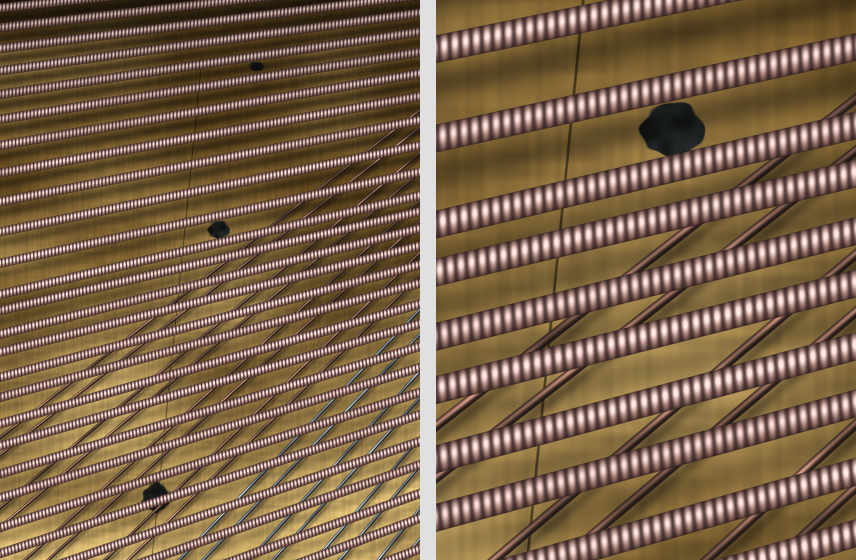
Left: the whole. Right: its middle third, enlarged.
This pattern is drawn by a Shadertoy shader. Its source:

```glsl
// Lengths are fractions of the canvas height, measured down from the top left
const float WIDTH = 0.75;
const int SINGLES = 13;            // evenly fanned wires at the top
const int WIRES = 30;              // singles followed by pairs
const int THIN_STRINGS = 16;       // steep strings underneath, in pairs
const int FIRST_STEEL = 8;
const int HOLES = 3;
const float WIRE_RADIUS = 0.0081;
const float COIL_PITCH = 0.0065;
const float COIL_LEAN = 0.22;
const float THIN_RADIUS = 0.0028;
const float SHADOW_DROP = 0.020;
const float SHADOW_BLUR = 0.010;
const vec3 GROOVE = vec3(0.16, 0.10, 0.10);
const vec3 COPPER = vec3(0.64, 0.48, 0.43);
const vec3 SHINE = vec3(1.0, 0.89, 0.88);
const vec3 BOARD_DIM = vec3(0.42, 0.31, 0.13);
const vec3 BOARD_LIT = vec3(0.88, 0.75, 0.46);
const vec3 STEEL = vec3(0.62, 0.68, 0.74);
const vec3 THIN_COPPER = vec3(0.68, 0.49, 0.42);
const vec3 HOLE = vec3(0.08, 0.10, 0.11);

float hash(vec2 p) {
    vec3 q = fract(p.xyx * vec3(0.1031, 0.1030, 0.0973));
    q += dot(q, q.yzx + 33.33);
    return fract((q.x + q.y) * q.z);
}

float noise(vec2 p) {
    vec2 c = floor(p), f = fract(p);
    f = f * f * (3.0 - 2.0 * f);
    return mix(mix(hash(c), hash(c + vec2(1, 0)), f.x),
               mix(hash(c + vec2(0, 1)), hash(c + vec2(1, 1)), f.x), f.y);
}

// Soft coverage of a shape from its signed distance
float cover(float d, float px) { return smoothstep(0.75 * px, -0.75 * px, d); }

// Distance along (x) and below (y) a line through a point with a given slope
vec2 lineSpace(vec2 p, vec2 origin, float slope) {
    vec2 dir = normalize(vec2(1.0, slope)), q = p - origin;
    return vec2(dot(q, dir), dir.x * q.y - dir.y * q.x);
}

// Heights of wire i at the left and right edges
vec2 wireEnds(int i) {
    if (i < SINGLES) {
        float n = float(i - 2);
        return vec2(0.0143, -0.0651) + n * vec2(0.0339, 0.0260) + n * n * vec2(0.00117, 0.00112);
    }
    int j = i - SINGLES;
    float k = float(j / 2), second = float(j % 2);
    return vec2(0.526, 0.349) + k * vec2(0.0677, 0.0560) + k * k * vec2(0.0031, 0.00286)
         + second * (0.0286 + k * vec2(0.0036, 0.0022));
}

// Round wire wrapped in a tight copper coil
vec3 coilColor(vec2 w, float seed, float px) {
    float v = clamp(w.y / WIRE_RADIUS, -1.0, 1.0);
    float phase = w.x / COIL_PITCH + COIL_LEAN * v + seed;
    float detail = 1.0 - smoothstep(0.5, 1.0, px / COIL_PITCH);
    float ridge = 0.54 + 0.46 * detail * cos(6.28319 * phase);
    float roundness = sqrt(1.0 - v * v);
    float shine = exp(-pow((v + 0.15) / 0.5, 2.0));
    float wear = 0.8 + 0.35 * noise(vec2(w.x * 9.0, seed * 90.0)) + 0.12 * seed;
    vec3 c = mix(GROOVE, COPPER, roundness * (0.2 + 0.8 * ridge));
    return mix(c, SHINE, clamp(shine * ridge * wear, 0.0, 1.0));
}

vec3 board(vec2 p, float px) {
    float glow = 0.75 * smoothstep(0.2, 0.95, p.y) + 0.75 * (noise(p * vec2(5.0, 9.0)) - 0.45);
    float grain = noise(p * vec2(260.0, 14.0)) + noise(p * vec2(30.0, 190.0)) - 1.0;
    vec3 c = mix(BOARD_DIM, BOARD_LIT, clamp(glow, 0.0, 1.0)) * (1.0 + 0.12 * grain);
    c *= mix(0.4, 1.0, smoothstep(-0.02, 0.12, p.y + 0.05 * p.x));
    // Seam between planks
    float seam = abs(p.x - 0.371 + 0.1 * p.y) - 0.0008;
    c *= 1.0 - 0.5 * cover(seam, px) * smoothstep(0.08, 0.12, p.y);
    // Drilled holes, growing towards the viewer
    for (int i = 0; i < HOLES; i++) {
        float n = float(i), r = 0.013 + 0.0062 * n;
        vec2 q = p - vec2(0.458 - 0.047 * n - 0.021 * n * n, 0.1185 + 0.1986 * n + 0.0931 * n * n);
        q.y /= 0.6 + 0.2 * n;
        float d = length(q) - r * (0.85 + 0.3 * noise(q * 110.0 + n));
        c = mix(c, HOLE * (0.6 + 0.9 * noise(p * 150.0)), 0.95 * cover(d, 2.0 * px));
    }
    return c;
}

void mainImage(out vec4 fragColor, in vec2 fragCoord) {
    float px = 1.0 / iResolution.y;
    vec2 p = vec2(fragCoord.x, iResolution.y - fragCoord.y) * px;
    vec3 color = board(p, px);

    // Thin strings with their narrow shadows
    for (int i = 0; i < THIN_STRINGS; i++) {
        float k = float(i / 2), second = float(i % 2);
        float y = 0.392 + 0.0885 * k + 0.0042 * k * k + second * (0.031 + 0.0033 * k);
        vec2 s = lineSpace(p, vec2(0.5, y), -0.78 - 0.065 * k);
        color *= 1.0 - 0.3 * exp(-pow((s.y - 0.006) / 0.004, 2.0));
        float v = s.y / THIN_RADIUS;
        float gleam = exp(-pow((v + 0.3) / 0.5, 2.0)) * (0.5 + 0.8 * noise(vec2(s.x * 22.0, float(i) * 7.0)));
        vec3 metal = i < FIRST_STEEL ? THIN_COPPER : STEEL;
        color = mix(color, metal * (0.24 + 0.9 * gleam), cover(abs(s.y) - THIN_RADIUS, px));
    }

    // Wound wires on top, shading everything below them
    vec4 wire = vec4(0.0);
    float shadow = mix(0.50, 0.20, smoothstep(0.1, 0.7, p.y));
    float exposure = mix(0.84, 1.04, smoothstep(0.0, 0.35, p.y));
    for (int i = 0; i < WIRES; i++) {
        vec2 ends = wireEnds(i);
        vec2 w = lineSpace(p, vec2(0.0, ends.x), (ends.y - ends.x) / WIDTH);
        color *= 1.0 - shadow * exp(-pow((w.y - SHADOW_DROP) / SHADOW_BLUR, 2.0));
        float a = cover(abs(w.y) - WIRE_RADIUS, px);
        if (a > 0.0) wire = mix(wire, vec4(coilColor(w, hash(vec2(i, 5)), px) * exposure, 1.0), a);
    }
    color = color * (1.0 - wire.a) + wire.rgb;
    fragColor = vec4(clamp(color, 0.0, 1.0), 1.0);
}
```
